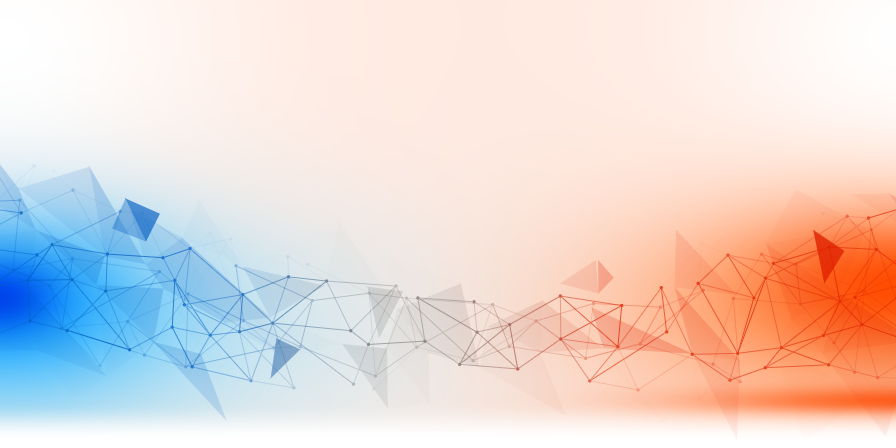
Write a Shadertoy shader that draws this background.

```glsl
const vec3 CREAM = vec3(1.0, 0.918, 0.882);
const vec3 MIST = vec3(0.94, 0.94, 0.94);
const vec3 PALE_BLUE = vec3(0.54, 0.86, 0.99);
const vec3 SKY_BLUE = vec3(0.01, 0.62, 1.0);
const vec3 DEEP_BLUE = vec3(0.0, 0.22, 0.93);
const vec3 PEACH = vec3(1.0, 0.75, 0.62);
const vec3 ORANGE = vec3(1.0, 0.54, 0.27);
const vec3 HOT_ORANGE = vec3(1.0, 0.30, 0.01);

float hash(vec2 p) {
    return fract(sin(dot(p, vec2(127.1, 311.7))) * 43758.5);
}

// Soft elliptical falloff
float glow(vec2 p, vec2 center, vec2 radii) {
    vec2 q = (p - center) / radii;
    return exp(-dot(q, q));
}

float segmentDistance(vec2 p, vec2 a, vec2 b) {
    vec2 e = b - a;
    return length(p - a - e * clamp(dot(p - a, e) / dot(e, e), 0.0, 1.0));
}

float lineSide(vec2 p, vec2 a, vec2 b) {
    vec2 e = b - a;
    return (e.x * (p.y - a.y) - e.y * (p.x - a.x)) / length(e);
}

// Antialiased triangle coverage, either winding
float triangle(vec2 p, vec2 a, vec2 b, vec2 c, float pixel) {
    float winding = sign(lineSide(c, a, b));
    float ab = winding * lineSide(p, a, b);
    float bc = winding * lineSide(p, b, c);
    float ca = winding * lineSide(p, c, a);
    return clamp(min(ab, min(bc, ca)) / pixel + 0.5, 0.0, 1.0);
}

// Sagging band that holds the mesh, wider toward both sides
float bandMask(vec2 p) {
    float t = (p.x - 1.04) / 1.04;
    float center = 0.25 + (t < 0.0 ? 0.18 : 0.13) * t * t;
    float halfHeight = 0.095 + 0.125 * abs(t);
    return 1.0 - smoothstep(0.75, 1.15, abs(p.y - center) / halfHeight);
}

vec3 inkColor(float x) {
    vec3 ink = mix(vec3(0.0, 0.36, 0.76), vec3(0.45, 0.44, 0.43), smoothstep(0.45, 0.9, x));
    return mix(ink, vec3(0.88, 0.13, 0.0), smoothstep(0.95, 1.4, x));
}

vec2 meshNode(vec2 cell, float size, float seed) {
    vec2 jitter = vec2(hash(cell + seed), hash(cell + seed + 37.3));
    return (cell + 0.08 + 0.84 * jitter) * size;
}

float edge(vec2 p, vec2 a, vec2 b, float density, float pixel) {
    float chance = hash(a * 7.0 + b * 13.0);
    float strength = step(chance, density) * (0.35 + 0.65 * fract(chance * 17.0));
    float stroke = clamp((0.0011 - segmentDistance(p, a, b)) / pixel + 0.5, 0.0, 1.0);
    return stroke * strength * bandMask(a) * bandMask(b);
}

// Jittered grid of nodes joined to their neighbours
float network(vec2 p, float size, float seed, float pixel) {
    float ink = 0.0;
    for (int j = -1; j <= 0; j++)
    for (int i = -1; i <= 0; i++) {
        vec2 cell = floor(p / size) + vec2(i, j);
        vec2 a = meshNode(cell, size, seed);
        vec2 b = meshNode(cell + vec2(1, 0), size, seed);
        vec2 c = meshNode(cell + vec2(0, 1), size, seed);
        vec2 d = meshNode(cell + vec2(1, 1), size, seed);
        ink = max(ink, edge(p, a, b, 0.85, pixel));
        ink = max(ink, edge(p, a, c, 0.85, pixel));
        ink = max(ink, edge(p, a, d, 0.7, pixel));
        ink = max(ink, edge(p, b, c, 0.7, pixel));
        float dot = clamp((0.0038 - length(p - a)) / pixel + 0.5, 0.0, 1.0);
        ink = max(ink, dot * bandMask(a));
    }
    return ink;
}

float facet(vec2 p, vec2 a, vec2 b, vec2 c, float pixel) {
    vec2 middle = (a + b + c) / 3.0;
    float tone = max(hash(middle) - 0.45, 0.0) * 0.5;
    float shade = 0.75 + 2.5 * dot(p - middle, vec2(0.6, 0.8));
    return triangle(p, a, b, c, pixel) * tone * shade * bandMask(middle);
}

// Scattered translucent triangles
float facets(vec2 p, float size, float seed, float pixel) {
    float tint = 0.0;
    for (int j = -1; j <= 0; j++)
    for (int i = -1; i <= 0; i++) {
        vec2 cell = floor(p / size) + vec2(i, j);
        vec2 b = meshNode(cell + vec2(1, 0), size, seed);
        vec2 c = meshNode(cell + vec2(0, 1), size, seed);
        tint += facet(p, meshNode(cell, size, seed), b, c, pixel);
        tint += facet(p, meshNode(cell + vec2(1, 1), size, seed), b, c, pixel);
    }
    return clamp(tint, 0.0, 0.5);
}

vec3 backdrop(vec2 p) {
    vec3 color = mix(CREAM, MIST, 0.8 * glow(p, vec2(0.8, 0.22), vec2(0.55, 0.3)));
    color = mix(color, vec3(1), glow(p, vec2(0.0, 0.9), vec2(0.5, 0.4)));
    color = mix(color, vec3(1), glow(p, vec2(2.05, 0.9), vec2(0.45, 0.35)));
    color = mix(color, PALE_BLUE, 0.95 * glow(p, vec2(0.0, 0.27), vec2(0.62, 0.27)));
    color = mix(color, SKY_BLUE, glow(p, vec2(0.0, 0.33), vec2(0.31, 0.17)));
    color = mix(color, DEEP_BLUE, 0.9 * glow(p, vec2(0.0, 0.335), vec2(0.12, 0.075)));
    color = mix(color, PEACH, glow(p, vec2(1.95, 0.27), vec2(0.68, 0.28)));
    color = mix(color, ORANGE, glow(p, vec2(2.0, 0.33), vec2(0.48, 0.19)));
    color = mix(color, HOT_ORANGE, glow(p, vec2(2.0, 0.36), vec2(0.26, 0.12)));
    color = mix(color, HOT_ORANGE, 0.8 * glow(p, vec2(2.05, 0.105), vec2(0.45, 0.03)));
    return mix(color, vec3(1), 1.0 - smoothstep(0.015, 0.1, p.y));
}

void mainImage(out vec4 fragColor, in vec2 fragCoord) {
    vec2 p = fragCoord / iResolution.xy * vec2(2, 1);
    float pixel = 1.0 / iResolution.y;
    vec3 ink = inkColor(p.x);
    vec3 color = backdrop(p);

    // Facets, with a few strong accents
    color = mix(color, ink, facets(p, 0.13, 5.0, pixel));
    float accent = 0.35 * triangle(p, vec2(0.28, 0.557), vec2(0.326, 0.461), vec2(0.25, 0.49), pixel);
    accent += 0.65 * triangle(p, vec2(0.28, 0.557), vec2(0.357, 0.523), vec2(0.326, 0.461), pixel);
    accent += 0.5 * triangle(p, vec2(0.617, 0.245), vec2(0.67, 0.22), vec2(0.604, 0.155), pixel);
    accent += 0.2 * triangle(p, vec2(0.82, 0.36), vec2(0.9, 0.35), vec2(0.846, 0.245), pixel);
    accent += 0.12 * triangle(p, vec2(1.25, 0.367), vec2(1.33, 0.42), vec2(1.336, 0.345), pixel);
    accent += 0.25 * triangle(p, vec2(1.335, 0.42), vec2(1.37, 0.38), vec2(1.336, 0.345), pixel);
    accent += 0.8 * triangle(p, vec2(1.815, 0.487), vec2(1.885, 0.44), vec2(1.84, 0.367), pixel);
    color = mix(color, ink, min(accent, 0.85));

    // Fine and bold line networks
    color = mix(color, ink, 0.35 * network(p, 0.125, 71.0, pixel));
    color = mix(color, ink, 0.75 * network(p, 0.1, 19.0, pixel));
    fragColor = vec4(color, 1.0);
}
```
